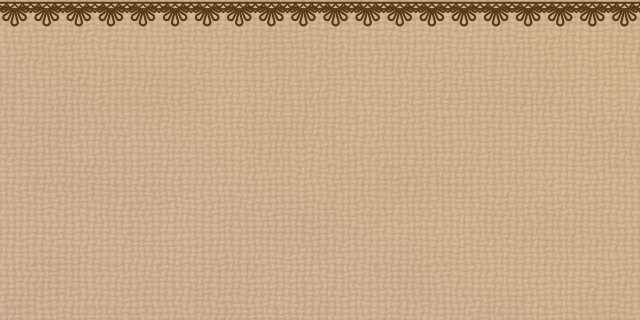
Reproduce this texture procedurally as a WebGL 2 fragment shader.

```glsl
#version 300 es
precision highp float;
// Tan basket-weave cloth with a brown scalloped lace trim along the top edge.

#define WEAVE_COUNT vec2(44.0, 52.0)
#define WEAVE_WOBBLE 0.55
#define WEAVE_CONTRAST 0.115
#define GRAIN 0.030
#define LACE_PERIOD 0.1003
#define LACE_CENTER 0.0456
#define LACE_STROKE 0.034
#define CLOTH_COLOR vec3(0.803, 0.683, 0.558)
#define LACE_COLOR vec3(0.35, 0.22, 0.10)

uniform vec2 u_resolution;
out vec4 fragColor;

float hash(vec2 p) {
    vec3 q = fract(vec3(p.xyx) * 0.1031);
    q += dot(q, q.yzx + 33.33);
    return fract((q.x + q.y) * q.z);
}

float noise(vec2 p) {
    vec2 cell = floor(p), f = fract(p);
    f = f * f * (3.0 - 2.0 * f);
    float low = mix(hash(cell), hash(cell + vec2(1, 0)), f.x);
    float high = mix(hash(cell + vec2(0, 1)), hash(cell + vec2(1, 1)), f.x);
    return mix(low, high, f.y);
}

// Height of plain-woven yarns that pass over and under each other.
float weaveHeight(vec2 p) {
    vec2 g = p * WEAVE_COUNT;
    vec2 wobble = vec2(noise(g * 0.7), noise(g * 0.7 + 71.0)) - 0.5;
    g += WEAVE_WOBBLE * wobble;
    vec2 s = sin(3.14159 * g);
    float over = 0.5 + 0.5 * s.x * s.y;
    vec2 bump = sqrt(abs(s.yx) + 0.02);
    return max(bump.x * (0.35 + 0.65 * over), bump.y * (1.0 - 0.65 * over));
}

// Outline of a rounded teardrop growing along +y.
float petal(vec2 p, float start, float end, float radius) {
    float h = clamp((p.y - start) / (end - start), 0.0, 1.0);
    float d = length(p - vec2(0.0, mix(start, end, h)));
    return abs(d - mix(0.025, radius, h)) - LACE_STROKE;
}

// Signed distance to the lace; one scallop is one unit wide, top edge at y = 0.
float laceDistance(vec2 p) {
    p.x = abs(fract(p.x + 0.5) - 0.5);

    // Top cord and a diamond mesh that dips between the scallops
    float d = abs(p.y + 0.085) - 0.032;
    vec2 diagonal = vec2(p.x + p.y, p.x - p.y) / 0.25;
    vec2 strand = abs(fract(diagonal) - 0.5) * 0.25 * 0.7071;
    float mesh = min(strand.x, strand.y) - 0.026;
    float meshBottom = -0.25 - 0.75 * max(p.x - 0.28, 0.0);
    d = min(d, max(mesh, max(meshBottom - p.y, p.y + 0.085)));
    d = min(d, abs(p.y + 0.28) - 0.028);

    // Fan of five petals around a small half ring
    vec2 q = vec2(p.x, -0.23 - p.y);
    d = min(d, max(abs(length(q) - 0.12) - LACE_STROKE, -q.y));
    for (int i = 0; i < 3; i++) {
        float k = float(i), a = 0.70 * k;
        vec2 r = vec2(q.x * cos(a) - q.y * sin(a), q.x * sin(a) + q.y * cos(a));
        d = min(d, petal(r, 0.17, 0.46 - 0.055 * k, 0.10 - 0.012 * k));
    }
    return d;
}

void main() {
    vec2 p = gl_FragCoord.xy / u_resolution.y;
    vec2 uv = gl_FragCoord.xy / u_resolution;

    // Woven relief lit from the upper left
    float height = weaveHeight(p);
    float lit = height - weaveHeight(p + vec2(-0.004, 0.004));
    float relief = (height - 0.72) + 0.35 * lit;
    float grain = noise(p * 230.0) - 0.5;
    float mottling = noise(p * 7.0) - 0.5;

    // Broad tone: yellower at upper right, rosier at lower left
    vec3 color = CLOTH_COLOR;
    color += vec3(0.004, 0.008, -0.012) * (uv.x + uv.y - 1.0);
    color += WEAVE_CONTRAST * relief * vec3(1.0, 1.03, 1.05);
    color += GRAIN * grain + 0.012 * mottling;

    // Lace trim
    vec2 lace = vec2(p.x - LACE_CENTER, p.y - 1.0) / LACE_PERIOD;
    float pixel = 1.0 / (u_resolution.y * LACE_PERIOD);
    float cover = 1.0 - smoothstep(-0.6 * pixel, 0.6 * pixel, laceDistance(lace));
    color = mix(color, LACE_COLOR + 0.03 * grain, cover);

    fragColor = vec4(color, 1.0);
}
```
